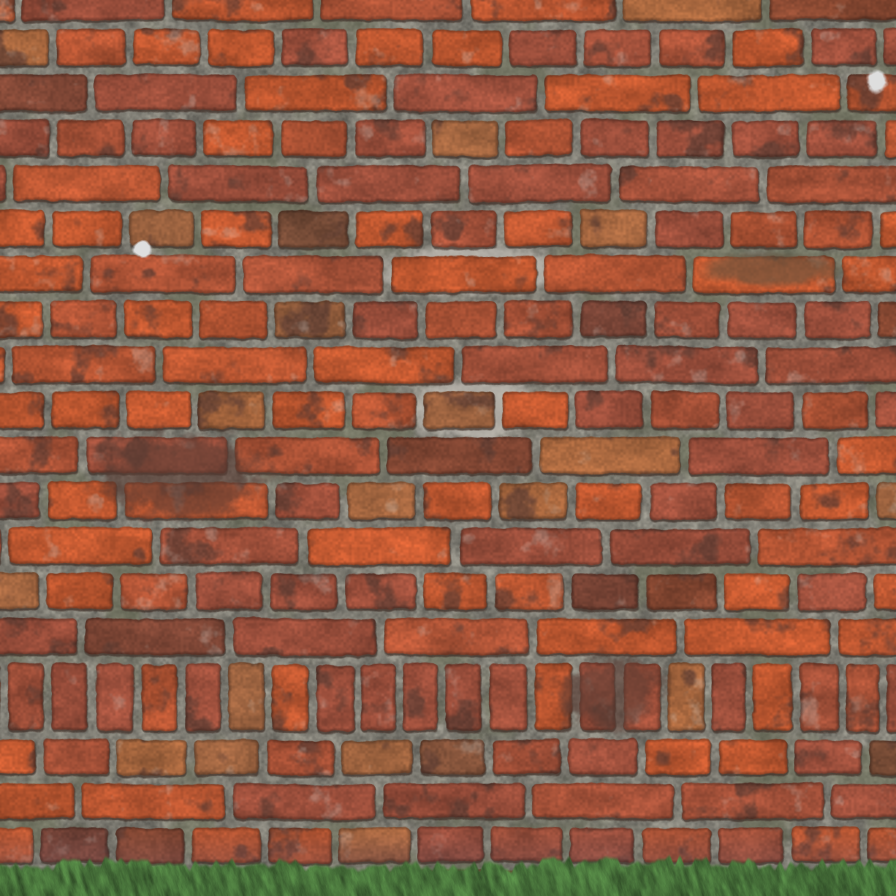
Give the GLSL for this texture, as a WebGL 2 fragment shader.

```glsl
#version 300 es
precision highp float;
// Weathered red brick wall: alternating stretcher and header courses, one soldier course, grass at the foot.
uniform vec2 u_resolution;
out vec4 outColor;

const float FIRST_TOP = -0.0233;   // course edges, measured down from the top
const float SOLDIER_TOP = 0.7357;
const float LOWER_TOP = 0.8207;
const float GRASS_TOP = 0.967;
const float COURSE = 0.0506;
const float LOWER_COURSE = 0.0488;
const float HEADER = 0.084;
const float SOLDIER = 0.0491;

const vec3 RED = vec3(0.61, 0.31, 0.235);
const vec3 ORANGE = vec3(0.75, 0.345, 0.19);
const vec3 TAN = vec3(0.62, 0.42, 0.26);
const vec3 BURNT = vec3(0.35, 0.23, 0.195);
const vec3 MORTAR = vec3(0.57, 0.56, 0.52);
const vec3 LIME = vec3(0.78, 0.76, 0.73);
const vec3 SHADOW = vec3(0.25, 0.19, 0.16);
const vec3 GRASS = vec3(0.27, 0.43, 0.22);

struct Brick { vec2 local; vec2 halfSize; vec2 id; };

float hash(vec2 p) {
  vec3 q = fract(p.xyx * vec3(0.1031, 0.1030, 0.0973));
  q += dot(q, q.yzx + 33.33);
  return fract((q.x + q.y) * q.z);
}

float noise(vec2 p) {
  vec2 i = floor(p), f = fract(p);
  f = f * f * (3.0 - 2.0 * f);
  return mix(mix(hash(i), hash(i + vec2(1, 0)), f.x),
             mix(hash(i + vec2(0, 1)), hash(i + vec2(1, 1)), f.x), f.y);
}

float fbm(vec2 p) {
  float sum = 0.0, amp = 0.5;
  for (int i = 0; i < 4; i++) {
    sum += amp * noise(p);
    p = p * 2.03 + 17.1;
    amp *= 0.5;
  }
  return sum / 0.9375;
}

float roundBox(vec2 p, vec2 halfSize, float radius) {
  vec2 q = abs(p) - halfSize + radius;
  return length(max(q, 0.0)) + min(max(q.x, q.y), 0.0) - radius;
}

// Soft elliptical patch with a ragged rim
float patchMask(vec2 p, vec2 center, vec2 size, float ragged) {
  float d = length((p - center) / size) + (fbm(p * 55.0) - 0.5) * ragged;
  return 1.0 - smoothstep(0.65, 1.1, d);
}

// Locate the brick cell that holds p
Brick findBrick(vec2 p) {
  float down = 1.0 - p.y + (noise(p * vec2(11.0, 5.0)) - 0.5) * 0.003;
  float row = floor((down - FIRST_TOP) / COURSE);
  float top = FIRST_TOP + row * COURSE, height = COURSE;
  if (down >= LOWER_TOP) {
    float k = floor((down - LOWER_TOP) / LOWER_COURSE);
    row = 16.0 + k;
    top = LOWER_TOP + k * LOWER_COURSE;
    height = LOWER_COURSE;
  } else if (down >= SOLDIER_TOP) {
    row = 15.0;
    top = SOLDIER_TOP;
    height = LOWER_TOP - SOLDIER_TOP;
  }
  float start = 0.06 - 0.00105 * row, width = HEADER;
  if (row == 15.0) {
    width = SOLDIER;
    start = 0.053;
  } else if (row == 17.0 || (row < 15.0 && mod(row, 2.0) == 0.0)) {
    width = 2.0 * HEADER;
    start += mod(row, 4.0) < 0.5 ? -0.043 : 0.043;
  }
  float x = p.x + (noise(vec2(p.x * 13.0, row * 7.3)) - 0.5) * 0.007;
  float column = floor((x - start) / width);
  if (row == 11.0 && column >= 1.0 && column <= 2.0) {  // lone stretcher among headers
    start += width;
    width *= 2.0;
    column = 0.5;
  }
  float cell = (x - start) / width;
  vec2 local = vec2((fract(cell) - 0.5) * width, top + 0.5 * height - down);
  vec2 id = vec2(column + 9.0, row + 3.0);
  vec2 inset = vec2(0.0040, 0.0046) + 0.0012 * vec2(hash(id + 2.7), hash(id + 8.1));
  return Brick(local, 0.5 * vec2(width, height) - inset, id);
}

vec3 brickColor(vec2 p, vec2 id, float edge) {
  vec3 c = mix(RED, ORANGE, smoothstep(0.2, 0.8, hash(id * 3.1 + 1.0) + 0.25 * (0.5 - p.x)));
  c = mix(c, TAN, 0.75 * step(0.92, hash(id * 5.3 + 4.0)));
  c = mix(c, BURNT, 0.55 * step(0.92, hash(id * 7.7 + 6.0)));
  c *= 0.76 + 0.46 * fbm(p * vec2(24.0, 46.0) + id * 7.0);
  c = mix(c, BURNT, 0.7 * smoothstep(0.60, 0.78, fbm(p * 30.0 + id * 3.7)));
  c = mix(c, LIME, 0.3 * smoothstep(0.66, 0.85, fbm(p * 38.0 + id * 9.1)));
  c = mix(c, vec3(0.45, 0.29, 0.29), 0.5 * smoothstep(0.09, 0.03, p.y));
  c *= 0.92 + 0.16 * noise(p * 330.0);
  return c * mix(0.74, 1.0, smoothstep(0.0, 0.0045, -edge));
}

vec3 mortarColor(vec2 p, float shade) {
  vec3 c = MORTAR * (0.62 + 0.5 * fbm(p * 75.0)) * (0.9 + 0.2 * noise(p * 300.0));
  c = mix(c, vec3(0.40, 0.42, 0.31), 0.45 * smoothstep(0.5, 0.75, fbm(p * 14.0)));
  float lime = patchMask(p, vec2(0.525, 0.545), vec2(0.08, 0.04), 0.7)
             + patchMask(p, vec2(0.52, 0.70), vec2(0.11, 0.03), 0.7);
  c = mix(c, LIME, 0.7 * min(lime, 1.0));
  return mix(c, SHADOW, shade);
}

void main() {
  vec2 p = gl_FragCoord.xy / u_resolution;
  float aa = 1.0 / min(u_resolution.x, u_resolution.y);

  // Bricks over mortar, with a shadow under each lower edge
  Brick b = findBrick(p);
  float wear = (fbm(p * 85.0) - 0.5) * 0.0038;
  float edge = roundBox(b.local, b.halfSize, 0.005) + wear;
  float under = roundBox(b.local + vec2(-0.0006, 0.0022), b.halfSize, 0.005) + wear;
  float shade = 0.75 * (1.0 - smoothstep(-0.001, 0.0018, under));
  vec3 color = mix(brickColor(p, b.id, edge), mortarColor(p, shade), smoothstep(-aa, aa, edge));

  // Soot stains, a mossy brick and pale paint drips
  float soot = patchMask(p, vec2(0.20, 0.47), vec2(0.10, 0.05), 0.8)
             + patchMask(p, vec2(0.68, 0.225), vec2(0.06, 0.045), 0.8);
  color = mix(color, BURNT, 0.6 * min(soot, 1.0));
  color = mix(color, vec3(0.38, 0.32, 0.24), 0.6 * patchMask(p, vec2(0.86, 0.70), vec2(0.08, 0.02), 0.4));
  float paint = patchMask(p, vec2(0.978, 0.91), vec2(0.012, 0.014), 1.0)
              + patchMask(p, vec2(0.157, 0.723), vec2(0.012, 0.009), 1.0);
  color = mix(color, vec3(0.87), min(paint, 1.0));

  // Grass blades along the foot
  float bladeTop = 1.0 - GRASS_TOP - 0.007 + 0.012 * noise(vec2(p.x * 170.0, 2.0)) + 0.007 * noise(vec2(p.x * 16.0, 5.0));
  vec3 grass = GRASS * (0.6 + 0.85 * fbm(vec2(p.x * 150.0 + p.y * 40.0, p.y * 50.0)));
  color = mix(color, grass, smoothstep(-0.002 - aa, 0.002 + aa, bladeTop - p.y));

  outColor = vec4(color, 1.0);
}
```
